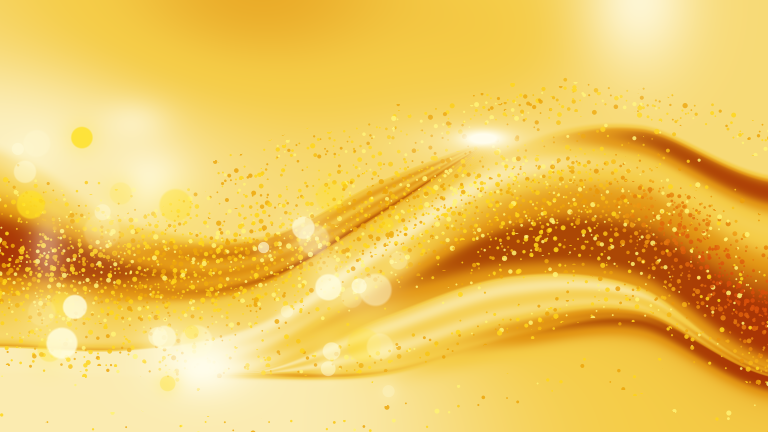
Write a WebGL 1 fragment shader that draws this background.

```glsl
precision highp float;
// Golden silk waves with glitter, soft bokeh discs and white glows.
uniform vec2 u_resolution;

#define ASPECT 1.7778
#define GLITTER_CELL 0.021
#define GLITTER_LAYERS 5
#define BOKEH_COUNT 36
#define EDGE 0.004

float hash(vec2 p) {
  vec3 q = fract(vec3(p.xyx) * 0.1031);
  q += dot(q, q.yzx + 33.33);
  return fract((q.x + q.y) * q.z);
}

float bell(float v, float width) {
  v /= width;
  return exp(-v * v);
}

float glow(vec2 p, vec2 center, vec2 size) {
  vec2 d = (p - center) / size;
  return exp(-dot(d, d));
}

// Cubic interpolation weight of a knot at distance t
float knot(float t) {
  t = abs(t);
  if (t < 1.0) return (1.5 * t - 2.5) * t * t + 1.0;
  if (t < 2.0) return ((2.5 - 0.5 * t) * t - 4.0) * t + 2.0;
  return 0.0;
}

// Height of a smooth curve through seven evenly spaced knots
float curve(float x, vec4 a, vec3 b) {
  float s = x * 6.0;
  vec4 wa = vec4(knot(s), knot(s - 1.0), knot(s - 2.0), knot(s - 3.0));
  vec3 wb = vec3(knot(s - 4.0), knot(s - 5.0), knot(s - 6.0));
  return (dot(a, wa) + dot(b, wb)) / (dot(wa, vec4(1.0)) + dot(wb, vec3(1.0)));
}

float below(float y, float edge, float soft) {
  return smoothstep(-soft, soft, edge - y);
}

// Shade ramp from cream (0) to brown (1)
vec3 tone(float d) {
  vec3 c = mix(vec3(0.99, 0.96, 0.82), vec3(0.96, 0.80, 0.28), smoothstep(-0.05, 0.36, d));
  c = mix(c, vec3(0.89, 0.59, 0.08), smoothstep(0.33, 0.66, d));
  return mix(c, vec3(0.67, 0.28, 0.02), smoothstep(0.62, 0.95, d));
}

vec3 silk(vec2 p, float x, float lowFold) {
  float y = p.y;
  float leftTop = curve(x, vec4(0.653, 0.479, 0.444, 0.583), vec3(0.692, 0.77, 0.77));
  float leftLow = curve(x, vec4(0.306, 0.306, 0.34, 0.509), vec3(0.70, 0.8, 0.8));
  float crest = curve(x, vec4(0.197, 0.19, 0.248, 0.456), vec3(0.657, 0.704, 0.588));
  float belly = curve(x, vec4(0.14, 0.14, 0.139, 0.264), vec3(0.359, 0.333, 0.148));
  float leftFade = 1.0 - smoothstep(0.55, 0.66, x);
  float ribbonFade = smoothstep(0.25, 0.4, x);

  // Sky
  float d = 0.2 + 0.32 * glow(p, vec2(0.60, 1.02), vec2(0.48, 0.27))
          + 0.08 * glow(p, vec2(1.15, 0.92), vec2(0.2, 0.15))
          - 0.17 * glow(p, vec2(0.05, 0.68), vec2(0.45, 0.2));

  // Left fold, drawn out into fine pleats
  float t = (y - leftLow) / max(leftTop - leftLow, 0.01);
  float shade = 0.1 + 0.88 * bell(t - 0.36, 0.36);
  float pleats = mix(0.66, mix(0.56, 0.32, smoothstep(0.3, 0.5, x)), clamp(t, 0.0, 1.0));
  pleats += 0.06 * sin(t * 20.0) + 0.16 * bell(t - 0.82, 0.14) + 0.16 * bell(t, 0.12);
  shade = mix(shade, pleats, smoothstep(0.08, 0.3, x));
  d = mix(d, shade, below(y, leftTop, mix(0.02, EDGE, ribbonFade)) * leftFade);
  shade = 0.2 + 0.3 * exp(-max(leftLow - y, 0.0) / 0.035);
  d = mix(d, shade, below(y, leftLow, mix(0.025, EDGE, ribbonFade)) * leftFade);
  d += 0.35 * bell(y - crest, 0.012) * (1.0 - smoothstep(0.1, 0.28, x));

  // Main ribbon, its dark belly fading slowly upwards
  t = (y - belly) / max(crest - belly, 0.01);
  shade = 0.2 + 0.8 * bell(t - 0.22, t > 0.22 ? 0.36 : 0.28) * smoothstep(0.28, 0.72, x)
        + 0.6 * bell(t - 0.93, 0.12) * smoothstep(0.62, 0.88, x)
        - 0.1 * bell(t - 0.8, 0.14) * (1.0 - smoothstep(0.7, 0.9, x))
        + 0.05 * sin(t * 17.0 + x * 5.0);
  d = mix(d, mix(0.07, shade, ribbonFade), below(y, crest, mix(EDGE, 0.012, ribbonFade)));

  // Lower fold
  t = (y - lowFold) / max(belly - lowFold, 0.01);
  shade = 0.2 + 0.07 * sin(t * 15.0 - 1.0) + 0.55 * bell(t, 0.3) * smoothstep(0.45, 0.8, x)
        + 0.45 * smoothstep(0.8, 1.0, x);
  d = mix(d, mix(0.07, shade, ribbonFade), below(y, belly, EDGE * 1.5));

  // Floor with the shadow under the fold
  float depth = max(lowFold - y, 0.0);
  shade = mix(0.08, 0.36, smoothstep(0.35, 0.95, x))
        + (0.42 * bell(depth, 0.035) + 0.16 * exp(-depth / 0.08)) * smoothstep(0.45, 0.8, x);
  d = mix(d, shade, below(y, lowFold, EDGE * 2.0));
  d += 0.45 * bell(y - lowFold, 0.007) * ribbonFade * (1.0 - smoothstep(0.4, 0.65, x));

  float red = smoothstep(0.6, 1.0, d) * smoothstep(0.28, 0.55, abs(x - 0.5));
  return mix(tone(d), vec3(0.66, 0.17, 0.02), red * 0.75);
}

vec3 addGlitter(vec3 color, vec2 p, float x, float lowFold) {
  float stream = curve(x, vec4(0.37, 0.35, 0.39, 0.49), vec3(0.53, 0.50, 0.30));
  float fringe = curve(x, vec4(0.56, 0.46, 0.61, 0.69), vec3(0.755, 0.77, 0.69));
  float density = 0.65 * bell(p.y - stream, 0.13) + 0.28 * bell(p.y - fringe, 0.035)
    + 0.22 * bell(p.y - lowFold - 0.03, 0.03) + 0.06 * bell(p.y - lowFold + 0.13, 0.04);
  float ember = smoothstep(0.72, 0.95, x) * bell(p.y - stream, 0.13);
  for (int i = 0; i < GLITTER_LAYERS; i++) {
    float k = float(i), a = 0.5 + k * 1.3;
    vec2 g = mat2(cos(a), sin(a), -sin(a), cos(a)) * p / GLITTER_CELL + k * 7.7 + 100.0;
    vec2 cell = floor(g);
    float h = hash(cell + k * 31.0), pick = hash(cell + 57.0 + k);
    float radius = mix(0.09, 0.29, h * h);
    vec2 jitter = (vec2(hash(cell + 11.0), hash(cell + 23.0)) - 0.5) * (0.9 - 2.0 * radius);
    float disc = 1.0 - smoothstep(radius - 0.07, radius + 0.07, length(fract(g) - 0.5 - jitter));
    vec3 spark = mix(vec3(0.93, 0.65, 0.04), vec3(1.0, 0.84, 0.10), smoothstep(0.2, 0.5, pick));
    spark = mix(spark, vec3(1.0, 0.95, 0.45), step(0.82, pick));
    spark = mix(spark, vec3(0.85, 0.30, 0.04), step(pick, 0.75) * ember);
    color = mix(color, spark, 0.85 * disc * step(hash(cell + 71.0 + k), density - 0.01));
  }
  return color;
}

vec3 addBokeh(vec3 color, vec2 p) {
  for (int i = 0; i < BOKEH_COUNT; i++) {
    float k = float(i), size = hash(vec2(k, 5.0)), tint = hash(vec2(k, 9.0));
    float along = hash(vec2(k, 1.0));
    vec2 center = vec2(0.95 * along, 0.46 - 0.2 * along + 0.55 * (hash(vec2(k, 3.0)) - 0.5));
    float radius = mix(0.014, 0.046, size), dist = length(p - center);
    float disc = 1.0 - smoothstep(radius * 0.82, radius, dist);
    vec3 light = mix(vec3(1.0, 0.88, 0.12), vec3(1.0, 0.99, 0.86), step(0.38, tint));
    color = mix(color, light, disc * mix(0.15, 0.85, hash(vec2(k, 13.0))));
    color = mix(color, light, 0.2 * bell(dist, radius * 1.6));
  }
  return color;
}

void main() {
  vec2 p = gl_FragCoord.xy / u_resolution.y;
  float x = p.x / ASPECT;
  float lowFold = curve(x, vec4(0.14, 0.13, 0.13, 0.139), vec3(0.222, 0.259, 0.12));
  vec3 color = addGlitter(silk(p, x, lowFold), p, x, lowFold);

  // White glows at the tips of the folds and in the sky
  float light = 0.8 * glow(p, vec2(1.48, 1.0), vec2(0.13, 0.17))
    + 0.85 * glow(p, vec2(1.12, 0.68), vec2(0.06, 0.022))
    + 0.35 * glow(p, vec2(1.10, 0.67), vec2(0.18, 0.05))
    + glow(p, vec2(0.47, 0.15), vec2(0.11, 0.07))
    + 0.7 * glow(p, vec2(0.35, 0.58), vec2(0.09, 0.08))
    + 0.45 * glow(p, vec2(0.31, 0.72), vec2(0.08, 0.05))
    + 0.4 * glow(p, vec2(0.11, 0.43), vec2(0.04, 0.09));
  color = mix(color, vec3(1.0, 0.99, 0.92), min(light, 1.0));
  gl_FragColor = vec4(addBokeh(color, p), 1.0);
}
```
